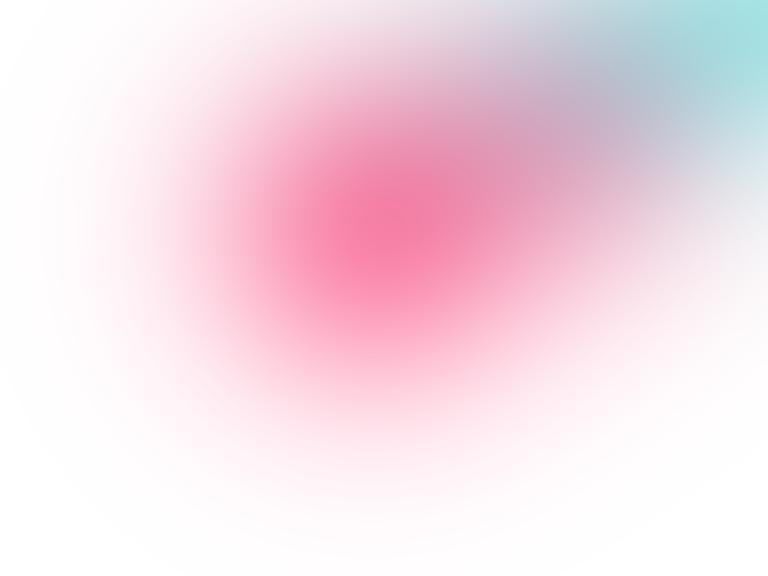
Write a WebGL 1 fragment shader that draws this background.

```glsl
precision highp float;
uniform vec2 u_resolution;

#define PAPER vec3(1.0)
#define PINK vec3(1.0, 0.54, 0.68)
#define AQUA vec3(0.64, 0.91, 0.91)
#define PINK_CENTER vec2(0.642, 0.60)
#define PINK_SPREAD vec2(0.205)
#define HAZE_CENTER vec2(1.003, 0.74)
#define HAZE_SPREAD vec2(0.193)
#define HAZE_AMOUNT 0.45
#define AQUA_CENTER vec2(1.333, 0.965)
#define AQUA_SPREAD vec2(0.385, 0.18)
#define AQUA_TILT 0.26

// Soft elliptical glow: 1 at its center, falling off as a Gaussian
float glow(vec2 p, vec2 center, vec2 spread, float tilt) {
  float c = cos(tilt), s = sin(tilt);
  vec2 d = p - center;
  vec2 q = vec2(c * d.x + s * d.y, c * d.y - s * d.x) / spread;
  return exp(-0.5 * dot(q, q));
}

void main() {
  // Units of canvas height, centered horizontally on a 4:3 frame
  vec2 p = (gl_FragCoord.xy - 0.5 * u_resolution) / u_resolution.y;
  p += vec2(2.0 / 3.0, 0.5);

  // Strength of each tint
  float pink = glow(p, PINK_CENTER, PINK_SPREAD, 0.0)
             + HAZE_AMOUNT * glow(p, HAZE_CENTER, HAZE_SPREAD, 0.0);
  float aqua = glow(p, AQUA_CENTER, AQUA_SPREAD, AQUA_TILT);

  // Tints absorb light from the paper, so overlaps turn mauve
  vec3 color = PAPER - pink * (PAPER - PINK) - aqua * (PAPER - AQUA);
  gl_FragColor = vec4(clamp(color, 0.0, 1.0), 1.0);
}
```
